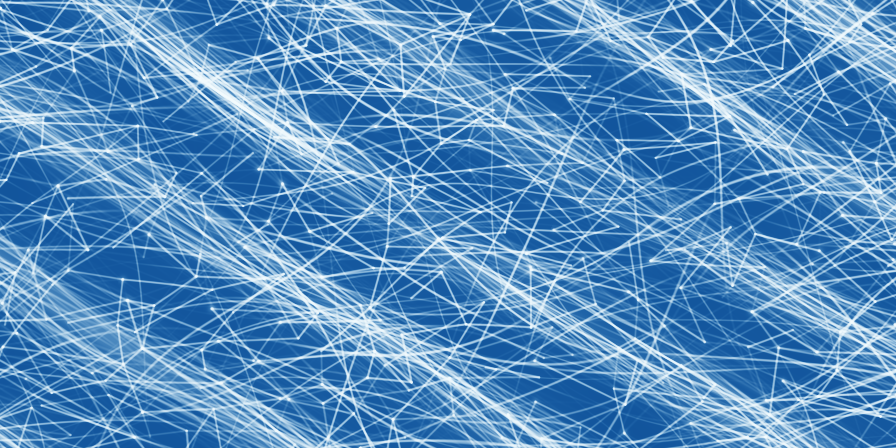
This pattern is drawn by a Shadertoy shader. Its source:

```glsl
const vec3 DEEP_BLUE = vec3(0.07, 0.33, 0.61);
const vec3 FIBRE_WHITE = vec3(0.955, 0.985, 0.995);
const vec3 CHANNEL_CURVE = vec3(1.18, 1.0, 0.88);
const float EDGE_SOFTNESS = 0.003;    // fraction of canvas height
const float BUNDLE_ANGLE = -0.576;    // radians, falling to the right
const float BUNDLE_PITCH = 0.31;      // distance between bundles
const float BUNDLE_TIGHTNESS = 28.0;
const float BUNDLE_GAIN = 1.25;
const float BUNDLE_GLOW = 0.28;
const float WEB_SPACING = 0.11;
const float WEB_GAIN = 0.9;
const float MESH_CELL = 0.11;
const float MESH_GAIN = 0.75;
const float HAZE = 0.08;
const float EXPOSURE = 1.08;
const float CONTRAST = 0.65;
const int WEB_FAMILIES = 11;
const int BUNDLE_FAMILIES = 8;

vec4 hash4(vec2 p) {
    vec4 q = fract(p.xyxy * vec4(0.1031, 0.1030, 0.0973, 0.1099));
    q += dot(q, q.wzxy + 33.33);
    return fract((q.xxyz + q.yzzw) * q.zywx);
}

float noise(vec2 p) {
    vec2 i = floor(p), f = fract(p);
    f = f * f * f * (f * (f * 6.0 - 15.0) + 10.0);
    float low = mix(hash4(i).x, hash4(i + vec2(1, 0)).x, f.x);
    float high = mix(hash4(i + vec2(0, 1)).x, hash4(i + vec2(1, 1)).x, f.x);
    return mix(low, high, f.y);
}

vec2 warp(vec2 p, float seed) {
    vec2 s = p * 1.3 + seed * 7.3;
    return p + 0.11 * (vec2(noise(s), noise(s + 41.7)) - 0.5);
}

// Coordinates along and across a direction
vec2 along(vec2 p, float angle) {
    vec2 d = vec2(cos(angle), sin(angle));
    return vec2(dot(p, d), dot(p, vec2(-d.y, d.x)));
}

float stroke(float dist, float halfWidth) {
    return 1.0 - smoothstep(max(halfWidth - EDGE_SOFTNESS, 0.0), halfWidth + EDGE_SOFTNESS, dist);
}

// Family of roughly parallel, wandering fibres
float strands(vec2 p, float angle, float spacing, float waviness, float seed) {
    vec2 q = along(p, angle);
    float row = floor(q.y / spacing), sum = 0.0;
    for (int k = -1; k <= 1; k++) {
        float id = row + float(k);
        vec4 h = hash4(vec2(id, seed * 17.0 + 3.0));
        float freq = waviness * (0.5 + h.x);
        float phase = q.x * freq + 6.283 * h.y;
        float centre = (id + h.z + 0.9 * sin(phase)) * spacing;
        float slope = 0.9 * spacing * freq * cos(phase);
        float dist = abs(q.y - centre) * inversesqrt(1.0 + slope * slope);
        float fade = 0.5 + 0.5 * sin(q.x * (4.0 + 4.0 * h.z) + 40.0 * h.w);
        float strength = mix(0.25, 1.0, h.w) * mix(0.15, 1.0, smoothstep(0.1, 0.8, fade));
        sum += strength * stroke(dist, mix(0.0005, 0.0021, h.w * h.w));
    }
    return sum;
}

vec2 meshNode(vec2 cell, float seed) {
    return cell + 0.05 + 0.9 * hash4(cell + seed * 31.0).xy;
}

float segmentDistance(vec2 p, vec2 a, vec2 b) {
    vec2 pa = p - a, ba = b - a;
    return length(pa - ba * clamp(dot(pa, ba) / dot(ba, ba), 0.0, 1.0));
}

// Short fibres joining scattered bright knots, stretched along the angle
float mesh(vec2 p, float angle, float size, float seed) {
    vec2 cellSize = size * vec2(1.5, 0.85);
    vec2 q = along(p, angle), base = floor(q / cellSize);
    float sum = 0.0;
    for (int y = -1; y <= 1; y++)
    for (int x = -1; x <= 0; x++) {
        vec2 cell = base + vec2(x, y);
        vec2 a = meshNode(cell, seed) * cellSize;
        vec4 h = hash4(cell + seed * 13.0 + 5.0);
        for (int k = 0; k < 4; k++) {
            vec2 stepTo = k < 3 ? vec2(1, k - 1) : vec2(0, 1);
            float d = segmentDistance(q, a, meshNode(cell + stepTo, seed) * cellSize);
            sum += smoothstep(0.4, 0.95, h[k]) * stroke(d, 0.0012);
        }
        float r = length(q - a);
        sum += h.x * h.x * (stroke(r, 0.003) + 0.4 * exp(-r * r * 12000.0));
    }
    return sum;
}

void mainImage(out vec4 fragColor, in vec2 fragCoord) {
    vec2 p = fragCoord / iResolution.y;

    // Broad bundles with soft glow
    vec2 bent = warp(p, 1.0);
    vec2 b = along(bent, BUNDLE_ANGLE);
    float lane = b.y / BUNDLE_PITCH;
    float offset = lane - round(lane);
    float mask = exp(-offset * offset * BUNDLE_TIGHTNESS);
    mask *= mix(0.55, 1.25, noise(vec2(b.x * 2.2, round(lane) * 5.3)));
    float streak = noise(vec2(b.x * 3.0, b.y * 60.0));
    float light = BUNDLE_GLOW * mask * (0.2 + 1.6 * streak);
    for (int i = 0; i < BUNDLE_FAMILIES; i++) {
        float s = (float(i) + 0.5) / float(BUNDLE_FAMILIES) - 0.5;
        float tilt = BUNDLE_ANGLE + 0.3 * s;
        light += BUNDLE_GAIN * mask * strands(bent, tilt, 0.036, 2.5, float(i) + 50.0);
    }

    // Crossing web, mostly shallow with a few steep fibres
    float web = 0.0;
    for (int i = 0; i < WEB_FAMILIES; i++) {
        float id = float(i);
        float s = 2.0 * (id + hash4(vec2(id, 9.0)).x) / float(WEB_FAMILIES) - 1.0;
        float angle = 0.55 * s + 0.5 * s * s * s - 0.12;
        web += strands(warp(p, id + 2.0), angle, WEB_SPACING, 3.2, id);
    }
    float density = mix(0.4, 1.4, noise(p * 2.5 + 3.0)) + 0.3 * smoothstep(0.5, 1.0, p.y);
    light += WEB_GAIN * density * web;

    // Knotted mesh and faint haze
    float knots = mesh(warp(p, 20.0), 0.32, MESH_CELL, 1.0);
    knots += mesh(warp(p, 23.0), -0.4, MESH_CELL * 0.8, 2.0);
    light += MESH_GAIN * mix(0.7, 1.1, density) * knots;
    light += HAZE * density * noise(p * 5.0 + 11.0);

    // Tone curve and colour ramp
    float tone = 1.0 - exp(-EXPOSURE * light);
    tone = mix(tone, smoothstep(0.0, 1.0, tone), CONTRAST);
    fragColor = vec4(mix(DEEP_BLUE, FIBRE_WHITE, pow(vec3(tone), CHANNEL_CURVE)), 1.0);
}
```
